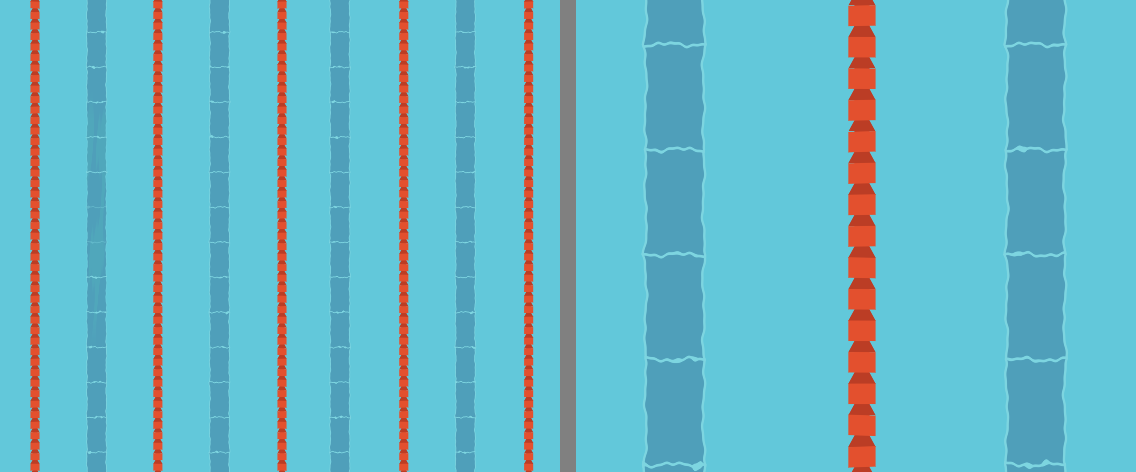
Left, the full canvas; right, a detail of the centre.
Reproduce this pattern procedurally as a WebGL 2 fragment shader.

```glsl
#version 300 es
precision highp float;

uniform vec2 u_resolution;
out vec4 outColor;

// Lengths are fractions of the canvas width
const float HEIGHT = 0.8425;
const int ROPES = 5;
const float ROPE_START = 0.0625;
const float ROPE_PITCH = 0.22;
const float ROPE_DRIFT = 0.0016;
const float BEAD_PITCH = 0.01875;
const float BEAD_PHASE = 0.15;
const float BEAD_FILL = 0.65;
const float BEAD_HALF = 0.0081;
const float NECK_HALF = 0.0045;
const int LANES = 4;
const float LANE_START = 0.1725;
const float LANE_PITCH = 0.2195;
const float LANE_DRIFT = 0.0045;
const float LANE_HALF = 0.0165;
const float RIM = 0.0014;
const float TILE_PITCH = 0.0625;
const float TILE_PHASE = 0.0573;
const float SEAM_HALF = 0.0008;
const float SEAM_BLOB = 0.0019;

const vec3 WATER = vec3(0.385, 0.785, 0.855);
const vec3 LANE = vec3(0.310, 0.625, 0.730);
const vec3 WORN_LANE = vec3(0.315, 0.655, 0.735);
const vec3 FOAM = vec3(0.490, 0.835, 0.880);
const vec3 BEAD = vec3(0.890, 0.315, 0.180);
const vec3 NECK = vec3(0.735, 0.240, 0.145);

float hash(vec2 p) {
  return fract(sin(dot(p, vec2(12.99, 78.23))) * 4375.85);
}

// Layered sines, roughly -1 to 1
float ripple(float x, float seed) {
  float a = seed * 6.283;
  return 0.5 * sin(x + a) + 0.3 * sin(2.3 * x + 3.0 * a) + 0.2 * sin(4.1 * x + 7.0 * a);
}

// Coverage of a signed distance, smoothed over one pixel
float fill(float d) {
  float px = 1.0 / u_resolution.x;
  return 1.0 - smoothstep(-0.6 * px, 0.6 * px, d);
}

// Tiled floor stripe with wavy rims and seams
vec3 drawLane(vec3 color, float x, float depth, float id) {
  float row = (depth - TILE_PHASE) / TILE_PITCH;
  float seam = floor(row + 0.5);
  float fromSeam = (row - seam) * TILE_PITCH;
  float seed = hash(vec2(seam, id + 3.0));

  float side = x < 0.0 ? 0.0 : 1.0;
  float wobble = 0.0011 * ripple(depth * 150.0, hash(vec2(id, side + 5.0)));
  float flare = 0.0009 * exp(-abs(fromSeam) * 250.0);
  float edge = abs(x) - LANE_HALF - wobble - flare;

  // Wear on the first stripe only
  float worn = id < 0.5 ? smoothstep(0.16, 0.22, depth) * (1.0 - smoothstep(0.55, 0.63, depth)) : 0.0;
  float patchy = smoothstep(-0.1, 0.2, ripple(x * 190.0 + depth * 12.0, 0.3) + 0.4 * sin(depth * 31.0));
  float faded = worn * smoothstep(0.33, 0.36, depth) * (1.0 - smoothstep(0.44, 0.47, depth));
  vec3 base = mix(LANE, WORN_LANE, worn * patchy);

  color = mix(color, FOAM, fill(edge - RIM) * (1.0 - 0.6 * worn));
  color = mix(color, base, fill(edge));

  // Seam line swells into small blobs
  float curve = 0.0017 * ripple(x * 230.0, seed);
  float swell = smoothstep(0.25, 0.8, ripple(x * 170.0, hash(vec2(id + 9.0, seam))));
  float thick = SEAM_HALF + SEAM_BLOB * swell * hash(vec2(seam + 2.0, id));
  float line = max(abs(fromSeam - curve) - thick, edge - RIM);
  return mix(color, FOAM, fill(line) * (1.0 - 0.6 * faded));
}

// Rope of square beads joined by tapered necks
vec3 drawRope(vec3 color, float x, float depth, float id) {
  float t = depth / BEAD_PITCH - BEAD_PHASE;
  float taper = clamp((fract(t) - BEAD_FILL) / (1.0 - BEAD_FILL), 0.0, 1.0);
  color = mix(color, NECK, fill(abs(x) - mix(NECK_HALF, BEAD_HALF, taper)));

  float cell = t - 0.5 * BEAD_FILL;
  float bead = floor(cell + 0.5);
  float tilt = 0.08 * (hash(vec2(bead, id)) - 0.5);
  float y = (cell - bead) * BEAD_PITCH + tilt * x;
  float box = max(abs(x) - BEAD_HALF, abs(y) - 0.5 * BEAD_FILL * BEAD_PITCH);
  return mix(color, BEAD, fill(box));
}

void main() {
  vec2 uv = gl_FragCoord.xy / u_resolution;
  float depth = (1.0 - uv.y) * HEIGHT;
  vec3 color = WATER;

  for (int i = 0; i < LANES; i++) {
    float id = float(i);
    float drift = LANE_DRIFT * max(0.0, cos(1.5708 * (id - 2.0)));
    color = drawLane(color, uv.x - (LANE_START + LANE_PITCH * id - drift), depth, id);
  }
  for (int i = 0; i < ROPES; i++) {
    float id = float(i);
    float center = ROPE_START + ROPE_PITCH * id + ROPE_DRIFT * sin(3.5 * id);
    color = drawRope(color, uv.x - center, depth, id);
  }
  outColor = vec4(color, 1.0);
}
```
